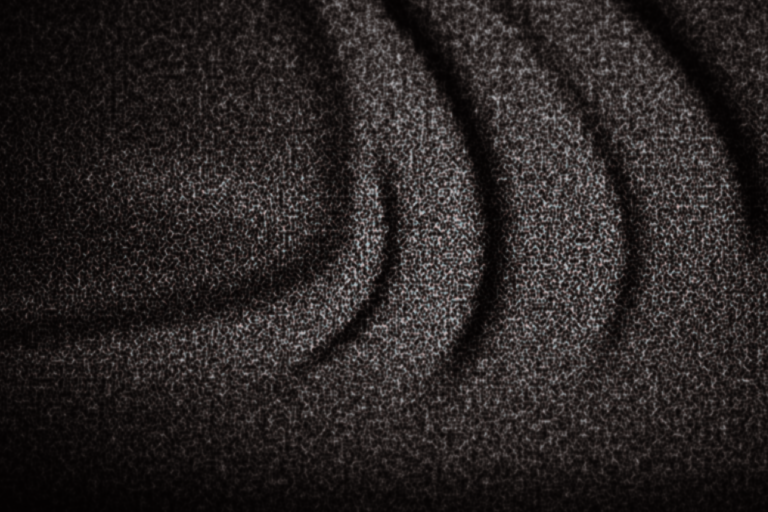
Give the GLSL for this texture, as a WebGL 1 fragment shader.

```glsl
precision highp float;
// Dark granular sand raked into curved furrows, lit from the left.
// Each furrow is a bent curve with a shadow profile; a soft pool of light
// and gradient-noise grain, sharpest in a middle focus band, finish it.

uniform vec2 u_resolution;

vec2 gradientAt(vec2 cell) {
  float h = fract(sin(dot(cell, vec2(127.1, 311.7))) * 43758.55);
  return vec2(cos(6.2832 * h), sin(6.2832 * h));
}

float gradientNoise(vec2 p) {
  vec2 i = floor(p);
  vec2 f = p - i;
  vec2 u = f * f * f * (f * (f * 6.0 - 15.0) + 10.0);
  float a = dot(gradientAt(i), f);
  float b = dot(gradientAt(i + vec2(1.0, 0.0)), f - vec2(1.0, 0.0));
  float c = dot(gradientAt(i + vec2(0.0, 1.0)), f - vec2(0.0, 1.0));
  float d = dot(gradientAt(i + vec2(1.0, 1.0)), f - vec2(1.0, 1.0));
  return mix(mix(a, b, u.x), mix(c, d, u.x), u.y);
}

// Approximate signed distance to a curve that leans left away from its apex.
// gain and power hold the upper branch in x, the lower branch in y.
float bendDistance(vec2 p, vec2 apex, vec2 gain, vec2 power) {
  float dy = p.y - apex.y;
  float k = dy > 0.0 ? gain.x : gain.y;
  float e = dy > 0.0 ? power.x : power.y;
  float a = abs(dy) + 0.0001;
  float slope = e * k * pow(a, e - 1.0);
  return (p.x - apex.x + k * pow(a, e)) / sqrt(1.0 + slope * slope);
}

// Crisp shadow edge on the near side, slow recovery on the far side,
// and a faint lit crest before the drop.
float furrowShade(float s, float width, float depth) {
  float t = s / width;
  float shadow = smoothstep(-1.0, -0.1, t) * (1.0 - smoothstep(0.1, 1.9, t));
  float crest = exp(-(t + 1.8) * (t + 1.8));
  return (1.0 - depth * shadow) * (1.0 + 0.22 * depth * crest);
}

float glow(vec2 p, vec2 center, vec2 radius) {
  vec2 q = (p - center) / radius;
  return exp(-dot(q, q));
}

float furrows(vec2 p) {
  // Inner bowl: shadow falls toward its inside, so the profile is mirrored.
  float bowl = -bendDistance(p, vec2(0.668, 0.707), vec2(0.96, 102.0), vec2(2.0, 5.0));
  float shade = furrowShade(bowl, 0.045, 0.72);
  shade *= mix(1.0, 0.82, smoothstep(-0.02, 0.06, bowl));

  float thin = bendDistance(p, vec2(0.762, 0.541), vec2(0.7, 3.85), vec2(2.0, 2.3));
  float thinFade = smoothstep(0.17, 0.36, p.y) * (1.0 - smoothstep(0.6, 0.8, p.y));
  shade *= furrowShade(thin, 0.024, 0.9 * thinFade);

  float deep = bendDistance(p, vec2(0.961, 0.521), vec2(0.87, 1.35), vec2(2.0));
  shade *= furrowShade(deep, 0.041, 0.95 * smoothstep(0.14, 0.36, p.y));

  float outer = bendDistance(p, vec2(1.234, 0.531), vec2(0.867, 1.14), vec2(1.6, 2.0));
  float outerFade = smoothstep(0.17, 0.42, p.y) * (1.0 - 0.35 * smoothstep(0.65, 0.9, p.y));
  shade *= furrowShade(outer, 0.029, 0.84 * outerFade);

  float far = bendDistance(p, vec2(1.475, 0.531), vec2(1.085, -1.2), vec2(2.0));
  shade *= furrowShade(far, 0.048, 0.94 * smoothstep(0.44, 0.58, p.y));
  return shade;
}

float lightPool(vec2 p) {
  float reach = p.y > 0.55 ? 0.62 : 0.45;
  float light = 0.31 * glow(p, vec2(0.96, 0.55), vec2(0.66, reach));
  // Lit rim inside the bowl, tilted down to the right.
  vec2 rim = vec2(p.x, p.y + 0.18 * (p.x - 0.44));
  light += 0.12 * glow(rim, vec2(0.42, 0.62), vec2(0.22, 0.05));
  // Broad ridge sweeping to the left below the bowl.
  light += 0.10 * glow(p, vec2(0.3, 0.36), vec2(0.36, 0.09));
  return light * mix(0.45, 1.0, smoothstep(0.0, 0.13, p.y));
}

// Sand relief: fine where in focus, coarse and softer elsewhere.
float grain(vec2 p, float focus) {
  float fine = gradientNoise(p * vec2(165.0, 150.0));
  float medium = gradientNoise(p * vec2(88.0, 76.0) + 17.0);
  float coarse = gradientNoise(p * vec2(52.0, 44.0) + 41.0);
  float sharp = 1.15 * fine + 0.65 * medium + 0.2 * coarse;
  float soft = 0.45 * fine + 0.8 * medium + 0.4 * coarse;
  return mix(soft, sharp, focus);
}

void main() {
  vec2 p = gl_FragCoord.xy / u_resolution.y;
  p.x *= 1.5 * u_resolution.y / u_resolution.x;

  float focus = glow(p, vec2(0.75, 0.5), vec2(2.0, 0.3));
  float lumps = gradientNoise(p * 24.0 + 5.0);
  vec2 ragged = p + 0.012 * vec2(gradientNoise(p * 48.0), gradientNoise(p * 48.0 + 31.0));

  float light = lightPool(p) * furrows(ragged) * (1.0 + 0.28 * lumps);
  float value = light * exp(2.1 * grain(p, focus));
  value = 0.72 * (1.0 - exp(-1.5 * value));

  // Warm shadows, neutral highlights, and slight red and teal flecks.
  vec3 tone = mix(vec3(1.08, 0.95, 0.91), vec3(1.0, 0.99, 1.0), smoothstep(0.05, 0.45, value));
  float fleck = gradientNoise(p * 125.0 + 73.0) * focus;
  tone *= 1.0 + 0.22 * fleck * vec3(1.0, -0.4, -0.6);
  vec3 color = value * tone + vec3(0.012, 0.004, 0.004);
  gl_FragColor = vec4(clamp(color, 0.0, 1.0), 1.0);
}
```
